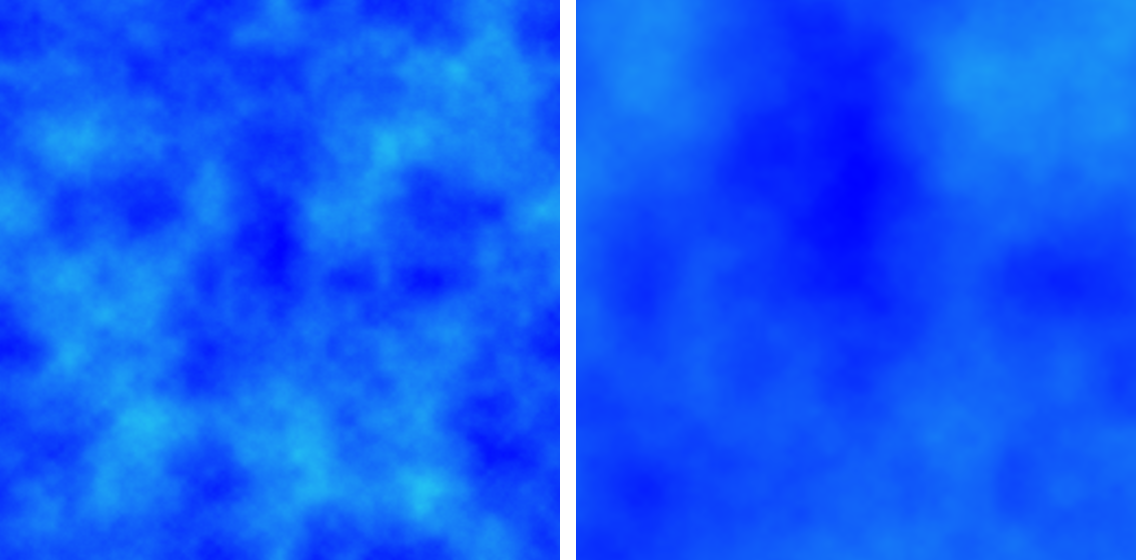
Left, the full canvas; right, a detail of the centre.
Give the GLSL for this texture, as a Shadertoy shader.

```glsl
#define CELLS 8.0
#define OCTAVES 6
#define GAIN 0.5
#define CONTRAST 0.97
#define MEAN_TONE 0.41
#define DEEP_BLUE vec3(0.0, 0.0, 1.0)
#define CYAN vec3(0.18, 1.0, 0.93)

float hash(vec2 p) {
    return fract(sin(dot(p, vec2(127.1, 311.7))) * 43758.5453);
}

// Value noise on a lattice that wraps after the given number of cells
float wrappedNoise(vec2 p, float period, float seed) {
    vec2 cell = floor(p);
    vec2 f = fract(p);
    vec2 blend = f * f * (3.0 - 2.0 * f);
    vec2 lo = mod(cell, period) + seed;
    vec2 hi = mod(cell + 1.0, period) + seed;
    float bottom = mix(hash(lo), hash(vec2(hi.x, lo.y)), blend.x);
    float top = mix(hash(vec2(lo.x, hi.y)), hash(hi), blend.x);
    return mix(bottom, top, blend.y);
}

// Octaves double in frequency, so each keeps a whole number of cells
float cloud(vec2 uv) {
    float sum = 0.0;
    float total = 0.0;
    float weight = 1.0;
    float period = CELLS;
    for (int i = 0; i < OCTAVES; i++) {
        sum += weight * wrappedNoise(uv * period, period, 17.0 * float(i));
        total += weight;
        weight *= GAIN;
        period *= 2.0;
    }
    return sum / total;
}

void mainImage(out vec4 fragColor, in vec2 fragCoord) {
    vec2 uv = fragCoord / iResolution.xy;
    float tone = MEAN_TONE + CONTRAST * (cloud(uv) - 0.5);
    fragColor = vec4(mix(DEEP_BLUE, CYAN, clamp(tone, 0.0, 1.0)), 1.0);
}
```
